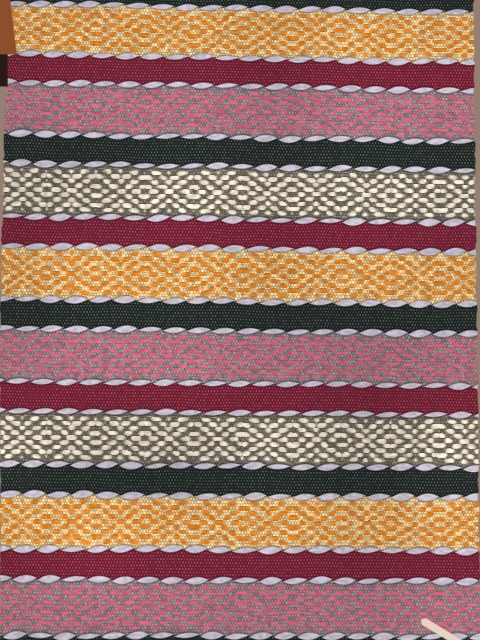
A Shadertoy shader for this pattern:

```glsl
// Handwoven striped rug: patterned bands of nested lozenges alternate with plain
// stripes, divided by lines of pale floats. Bands come from floor() repeats, the
// motif from stepped diamond rings, and the cloth from a hashed weave grid.

#define PERIOD 0.1284        // band plus plain stripe, in canvas heights
#define FIRST_BAND 0.0547    // centre of the top band
#define BAND_HALF 0.322      // half height of a band, in periods
#define MOTIF_WIDTH 0.0768   // one lozenge, in canvas heights
#define MOTIF_CENTRE 0.38
#define RING_STEP 0.39       // spacing of nested lozenges
#define RING_HALF 0.105      // half width of a lozenge outline
#define ROWS 5.5             // weft rows per half band
#define THREADS 215.0        // weave cells per canvas height
#define DASH_HALF 0.038      // half thickness of the divider floats

float hash(vec2 p) {
    return fract(sin(dot(p, vec2(127.1, 311.7))) * 43758.5453);
}

float noise(vec2 p) {
    vec2 i = floor(p), f = fract(p);
    f = f * f * (3.0 - 2.0 * f);
    return mix(mix(hash(i), hash(i + vec2(1, 0)), f.x),
               mix(hash(i + vec2(0, 1)), hash(i + vec2(1, 1)), f.x), f.y);
}

float segment(vec2 p, vec2 a, vec2 b) {
    vec2 d = b - a;
    return length(p - a - d * clamp(dot(p - a, d) / dot(d, d), 0.0, 1.0));
}

// Straightens the slight tilt and uneven spacing of the cloth
vec2 relax(vec2 p) {
    p.y -= (p.x / 0.75 - 0.5) * mix(0.016, 0.003, p.y);
    p.y += 0.010 * (1.0 - pow(abs(2.0 * p.y - 1.0), 4.0));
    p += 0.003 * (vec2(noise(p * 22.0), noise(p * 22.0 + 40.0)) - 0.5);
    return p;
}

// x: light fleck of the weave, y: random tone of the cell
vec2 weave(vec2 p) {
    vec2 g = p * THREADS;
    g.x += 0.5 * mod(floor(g.y), 2.0);
    vec2 c = fract(g) - 0.5;
    float fleck = 1.0 - smoothstep(0.12, 0.52, length(c * vec2(1.2, 1.0)));
    return vec2(fleck, hash(floor(g)));
}

// x: coverage of the lozenge yarn, y: roundness of its floats
vec2 lozenges(float u, float t, float aa) {
    float row = floor(t * ROWS + 0.5);
    float across = 2.0 * (t * ROWS - row);
    float stepped = mix(t, row / ROWS, 0.75);
    float q = abs(u - floor(u + 0.5));
    float s = abs(stepped) + 1.24 * q - 0.62;
    s += 0.09 * (noise(vec2(u * 9.0, row * 3.7)) - 0.5);
    float d = abs(fract(s / RING_STEP + 0.5) - 0.5) * RING_STEP;
    d += 0.045 * across * across - RING_HALF;
    float soft = 0.03 + aa;
    float inside = 1.0 - smoothstep(0.78, 0.86, abs(t));
    return vec2(smoothstep(soft, -soft, d) * inside, 1.0 - across * across);
}

vec3 rug(vec2 p, float px) {
    float v = (p.y - FIRST_BAND) / PERIOD;
    float band = floor(v + 0.5), w = v - band;
    float u = (p.x - MOTIF_CENTRE) / MOTIF_WIDTH;
    float aa = px / PERIOD;
    vec2 cloth = weave(p);

    // Plain stripe
    bool isRed = mod(floor(v), 2.0) < 0.5;
    vec3 plain = isRed ? vec3(0.43, 0.12, 0.19) : vec3(0.12, 0.15, 0.14);
    vec3 fleck = isRed ? vec3(0.70, 0.38, 0.43) : vec3(0.43, 0.45, 0.42);
    plain = mix(plain, fleck, cloth.x * (0.25 + 0.5 * cloth.y));

    // Patterned band: ground and yarn
    float kind = mod(band, 3.0);
    vec3 ground = vec3(0.88, 0.77, 0.58), yarn = vec3(0.83, 0.48, 0.13);
    if (kind > 1.5) {
        ground = vec3(0.43, 0.41, 0.36);
        yarn = vec3(0.93, 0.88, 0.80);
    } else if (kind > 0.5) {
        ground = vec3(0.56, 0.50, 0.51);
        yarn = vec3(0.80, 0.38, 0.47);
    }
    ground *= 0.76 + 0.24 * cloth.x + 0.26 * cloth.y;
    vec2 motif = lozenges(u, w / BAND_HALF, 2.0 * aa);
    float fibre = noise(p * vec2(170.0, 330.0));
    yarn *= 0.80 + 0.12 * motif.y + 0.24 * fibre;
    vec3 pattern = mix(ground, yarn, motif.x * 0.95);
    float edge = abs(w) - BAND_HALF;
    vec3 col = mix(pattern, plain, smoothstep(-aa, aa, edge));

    // Divider floats, two per lozenge, with a shadow along the seam
    float side = sign(w);
    float along = 2.0 * u + 0.37 * band + 0.2 * side;
    vec2 id = vec2(floor(along), 2.0 * band + side);
    float c = 2.1 * (fract(along) - 0.5);
    float thick = DASH_HALF * (1.0 - c * c) * (0.75 + 0.5 * hash(id));
    float d = abs(edge + 0.012 * c * side) - thick;
    col *= 1.0 - 0.3 * smoothstep(0.035, 0.0, abs(d));
    vec3 pale = vec3(0.79, 0.76, 0.82) * (0.88 + 0.2 * fibre);
    return mix(col, pale, smoothstep(aa, -aa, d));
}

void mainImage(out vec4 fragColor, in vec2 fragCoord) {
    float px = 1.0 / iResolution.y;
    vec2 p = vec2(fragCoord.x, iResolution.y - fragCoord.y) * px;
    vec3 col = rug(relax(p), px) * (0.93 + 0.14 * noise(p * 7.0));

    // Floor beside the cloth, and the wooden leg in the top corner
    float fray = 0.003 * noise(vec2(p.y * 120.0, 3.0));
    float left = 0.010 * (1.0 - smoothstep(0.0, 0.55, p.y)) + fray - 0.001;
    float right = mix(0.741, 0.752, p.y) - fray;
    float outside = max(left - p.x, p.x - right);
    col = mix(col, vec3(0.58, 0.50, 0.44), smoothstep(-px, px, outside));
    float shade = max(p.x - 0.012, p.y - 0.135);
    col = mix(col, vec3(0.16, 0.10, 0.09), smoothstep(px, -px, shade));
    float leg = max(p.x - 0.016 - 0.12 * p.y, p.y - 0.085);
    col = mix(col, vec3(0.55, 0.31, 0.17), smoothstep(px, -px, leg));

    // Loose thread near the lower right corner
    float thread = segment(p, vec2(0.664, 0.972), vec2(0.715, 1.003)) - 0.006;
    col = mix(col, vec3(0.90, 0.83, 0.76), smoothstep(px, -px, thread));
    fragColor = vec4(clamp(col, 0.0, 1.0), 1.0);
}
```
